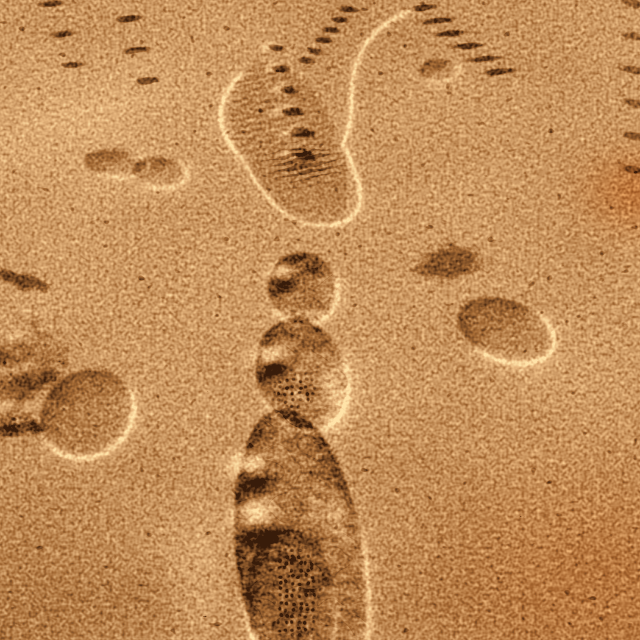
This texture is drawn by a WebGL 1 fragment shader. Its source:

```glsl
precision highp float;
uniform vec2 u_resolution;

vec2 hash2(vec2 p) {
  p = vec2(dot(p, vec2(127.1, 311.7)), dot(p, vec2(269.5, 183.3)));
  return fract(sin(p) * 43758.5) * 2. - 1.;
}
float noise(vec2 p) {
  vec2 i = floor(p), f = fract(p), e = vec2(0, 1);
  vec2 u = f * f * (3. - 2. * f);
  float low = mix(dot(hash2(i), f), dot(hash2(i + e.yx), f - e.yx), u.x);
  float high = mix(dot(hash2(i + e), f - e), dot(hash2(i + 1.), f - 1.), u.x);
  return mix(low, high, u.y);
}
float fbm(vec2 p) {
  float sum = 0., amp = 1.;
  for (int i = 0; i < 4; i++) {
    sum += amp * noise(p);
    p = p * 2.03 + 7.1;
    amp *= .55;
  }
  return sum;
}
vec2 turn(vec2 v, float a) { return mat2(cos(a), -sin(a), sin(a), cos(a)) * v; }
float ellipse(vec2 p, vec2 c, vec2 r, float a) {
  vec2 q = turn(p - c, a) + 1e-5;
  float k = length(q / r);
  return k * (k - 1.) / length(q / (r * r));
}
float inside(float d) { return 1. - smoothstep(-.005, .004, d); }
float ramp(float a, float b, float t) { return clamp((t - a) / (b - a), 0., 1.); }
float spot(vec2 p, vec2 c, vec2 r, float a) {
  vec2 q = turn(p - c, a) / r;
  return exp(-dot(q, q));
}
// Ragged mark
float smudge(vec2 p, vec2 c, vec2 r, float a, float rough) {
  return smoothstep(.3, .85, spot(p, c, r, a) + .4 * rough);
}
// Hollow with a shaded upper wall and a lit lower lip
float hollow(vec2 p, vec2 c, vec2 r, float a, float depth, float lip) {
  float d = ellipse(p, c, r, a);
  float side = dot(normalize(p - c + 1e-5), vec2(.5, -.87));
  float wall = (1. - smoothstep(-.8, .4, side)) * exp(min(d, 0.) / .024);
  float ridge = exp(-d * d / 2.5e-5) + .3 * exp(-d * d / 4e-4);
  return lip * ridge * smoothstep(-.35, .5, side) - depth * inside(d) * (.3 + wall);
}
// Lit mound above a dark pocket
float mound(vec2 p, vec2 c, float s) {
  float pocket = spot(p, c + s * vec2(.45, -.95), s * vec2(.75, .45), .2);
  return .72 * spot(p, c, s * vec2(.9, .55), .2) - .6 * pocket;
}
float pebbles(vec2 q) {
  return 1. - smoothstep(.1, .4, length(fract(q) - .5 - .28 * hash2(floor(q))));
}
float bezier(vec2 p, vec2 a, vec2 b, vec2 c) {
  float d = 1.;
  vec2 last = a;
  for (int i = 1; i <= 10; i++) {
    float t = float(i) / 10.;
    vec2 next = mix(mix(a, b, t), mix(b, c, t), t);
    vec2 s = next - last, v = p - last;
    d = min(d, length(v - s * clamp(dot(v, s) / dot(s, s), 0., 1.)));
    last = next;
  }
  return d;
}
vec3 sandRamp(float t) {
  vec3 c = mix(vec3(.22, .11, .04), vec3(.47, .29, .14), ramp(0., .25, t));
  c = mix(c, vec3(.64, .41, .2), ramp(.25, .46, t));
  c = mix(c, vec3(.81, .61, .4), ramp(.46, .74, t));
  c = mix(c, vec3(.91, .72, .5), ramp(.74, .92, t));
  return mix(c, vec3(1, .89, .66), ramp(.92, 1.2, t));
}
// Long outlined track with ribs
float longTrack(vec2 p, float ribs) {
  vec2 neck = vec2(.38, .75), heel = vec2(.5, .648), waist = vec2(.535, .776), bend = vec2(.55, .85);
  float d = bezier(p, vec2(.378, .885), vec2(.31, .82), neck);
  d = min(d, bezier(p, neck, vec2(.435, .645), heel));
  d = min(d, bezier(p, heel, vec2(.605, .645), waist));
  d = min(d, bezier(p, waist, vec2(.55, .8), bend));
  d = min(d, bezier(p, bend, vec2(.55, .95), vec2(.645, .985)));
  float bed = inside(ellipse(p, vec2(.452, .771), vec2(.078, .14), .42));
  return .35 * exp(-d * d / 1.6e-5) + .1 * exp(-d / .01) - bed * (.12 + .07 * ribs * smoothstep(.7, .8, p.y));
}
float print(vec2 p, vec2 c, vec2 r, float a, float broken) {
  return hollow(p, c, r, a, .48, .33) + broken * inside(ellipse(p, c, r, a));
}
void main() {
  vec2 p = gl_FragCoord.xy / u_resolution;
  float rough = fbm(p * vec2(42, 60));
  // Sand and broad light
  float tone = .63 + .1 * smoothstep(0., .5, p.y) + .07 * fbm(p * vec2(5, 9));
  tone += .5 * noise(p * 205.) + (.26 - .14 * p.y) * noise(p * vec2(85, 120));
  tone -= .35 * smoothstep(.3, .55, noise(p * vec2(75, 100) + 9.));
  tone += .15 * spot(p, vec2(.13, .82), vec2(.2, .06), .25) + .14 * spot(p, vec2(.31, .1), vec2(.05, .16), 0.);
  float warm = spot(p, vec2(1, .7), vec2(.08, .06), 0.) + .6 * spot(p, vec2(.95, .08), vec2(.25, .18), 0.);
  tone -= .1 * warm + .07 * spot(p, vec2(0), vec2(.2), 0.) + .06 * spot(p, vec2(.6, 1), vec2(.3, .2), 0.);
  float ribs = sin(turn(p, .2).y * 620. + 3. * rough);
  tone += longTrack(p, ribs) - .3 * smudge(p, vec2(.475, .745), vec2(.04, .022), 0., ribs);
  // Dents and debris in rows
  float marks = .75 * smudge(p, vec2(.703, .59), vec2(.062, .032), .1, rough);
  for (int i = 0; i < 6; i++) {
    float k = float(i), t = k / 5.;
    vec2 dent = mix(vec2(.432, .925), vec2(.475, .76), t) + vec2(.012 * sin(t * 16.), 0);
    vec2 size = vec2(.014, .006) + t * vec2(.012, .004);
    tone += .4 * spot(p, dent - vec2(.014, -.003), size * .8, .3);
    marks += smudge(p, dent, size, -.1, rough);
    marks += smudge(p, mix(vec2(.545, .985), vec2(.48, .905), t), vec2(.017, .006), -.1, rough);
    marks += smudge(p, vec2(.66 + .024 * k, .988 - .02 * k), vec2(.032, .006), .1, rough);
    marks += .7 * smudge(p, vec2(.99, .995 - .052 * k), vec2(.026, .007), -.2, rough);
    marks += smudge(p, vec2(.08 + .11 * mod(k, 2.) + .008 * k, .994 - .024 * k), vec2(.025, .006), .1, rough);
  }
  tone -= .55 * min(marks, 1.);
  // Side hollows
  tone += hollow(p, vec2(.182, .745), vec2(.05, .021), -.1, .35, .2);
  tone += hollow(p, vec2(.25, .731), vec2(.042, .024), -.1, .35, .25);
  tone += hollow(p, vec2(.79, .484), vec2(.078, .047), -.35, .38, .36);
  tone += hollow(p, vec2(.685, .89), vec2(.03, .018), 0., .35, .2);
  // Rough bank
  tone += smudge(p, vec2(.02, .415), vec2(.095, .105), 0., rough) * (.7 * fbm(p * vec2(17, 26)) - .22);
  tone -= .5 * smudge(p, vec2(.035, .562), vec2(.055, .014), -.25, rough);
  tone -= .4 * smudge(p, vec2(.03, .33), vec2(.05, .014), .15, rough);
  tone += hollow(p, vec2(.136, .354), vec2(.076, .066), .6, .36, .38);
  // Central prints, far to near
  float broken = .35 * rough - .1 * (1. - smoothstep(0., .06, abs(noise(p * vec2(28, 36)))));
  tone += print(p, vec2(.473, .549), vec2(.054, .057), .4, broken);
  tone += print(p, vec2(.472, .414), vec2(.07, .09), .35, broken);
  tone += print(p, vec2(.471, .115), vec2(.1, .248), .14, broken);
  tone += hollow(p, vec2(.455, .06), vec2(.07, .115), .1, .28, .2);
  tone += mound(p, vec2(.438, .575), .021) + mound(p, vec2(.418, .446), .025);
  tone += mound(p, vec2(.39, .277), .034) + mound(p, vec2(.396, .197), .036);
  tone += .3 * spot(p, vec2(.52, .385), vec2(.018, .05), .15) + .35 * spot(p, vec2(.52, .2), vec2(.025, .045), .4);
  float gravel = spot(p, vec2(.462, .388), vec2(.035, .03), 0.) + spot(p, vec2(.463, .07), vec2(.035, .085), 0.);
  tone -= .45 * pebbles(p * 95.) * smoothstep(.2, .6, gravel);
  gl_FragColor = vec4(sandRamp(tone) * mix(vec3(1), vec3(1.02, .9, .76), min(warm, 1.)), 1);
}
```
